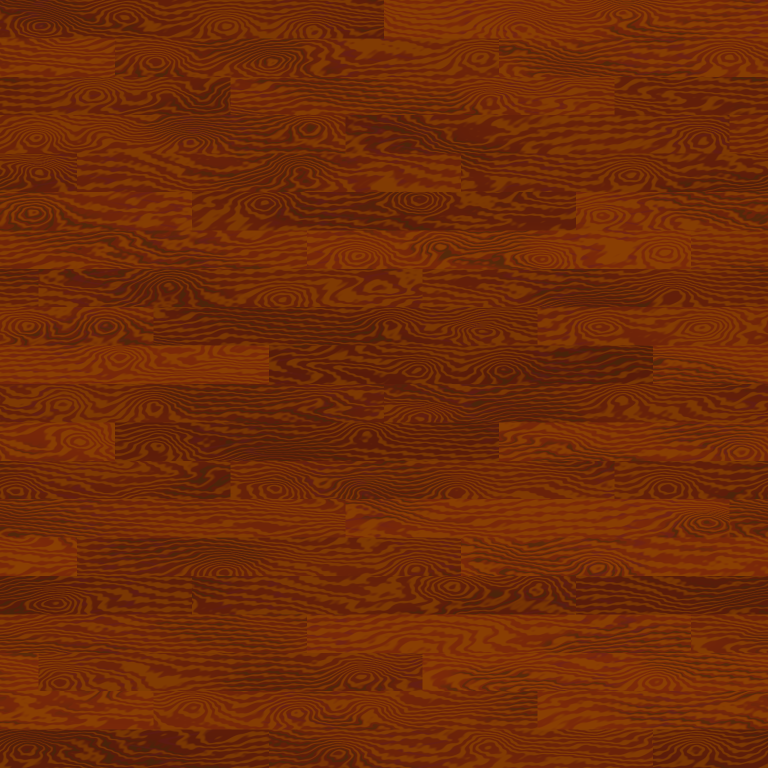
Reproduce this texture procedurally as a Shadertoy shader.

```glsl
const float ROWS = 20.0;
const float PLANKS_ACROSS = 2.0;
const float ROW_SHIFT = 0.3;      // stagger, in plank lengths
const float PLANK_ASPECT = 10.0;  // length over width
const float KNOT_CELL = 2.5;      // in plank widths
const float TAU = 6.2831853;

const vec3 DEEP_RED = vec3(0.375, 0.115, 0.040);
const vec3 WARM_RED = vec3(0.465, 0.155, 0.035);
const vec3 AMBER = vec3(0.525, 0.245, 0.008);
const vec3 OLIVE = vec3(0.290, 0.160, 0.040);
const vec3 PLUM = vec3(0.390, 0.110, 0.130);

float hash(vec2 p) {
    return fract(sin(dot(p, vec2(127.1, 311.7))) * 4375.85);
}

// Layered sines, each bent by the other axis
float waves(vec2 p, float seed) {
    float sum = 0.0;
    float amplitude = 1.0;
    for (int i = 0; i < 4; i++) {
        float phase = seed * 41.0 + float(i) * 2.4;
        sum += amplitude * sin(p.x + phase + 1.4 * sin(p.y + phase * 1.7))
                         * cos(0.8 * p.y - 0.35 * p.x + phase * 0.6);
        p = mat2(1.65, 0.22, -0.35, 1.55) * p;
        amplitude *= 0.55;
    }
    return sum;
}

// Cellular knots: oval bumps that bend the growth rings
float knots(vec2 p, float seed) {
    float sum = 0.0;
    float cell = floor(p.x / KNOT_CELL);
    for (int i = -1; i <= 1; i++) {
        vec2 key = vec2(cell + float(i), seed * 97.0);
        vec2 center = vec2((key.x + 0.2 + 0.6 * hash(key)) * KNOT_CELL,
                           0.2 + 0.6 * hash(key + 3.1));
        float present = step(0.58, hash(key + 7.7));
        vec2 offset = (p - center) * vec2(1.15, 2.1);
        float distanceToKnot = sqrt(dot(offset, offset) + 0.01);
        sum += present * exp(-1.5 * distanceToKnot * distanceToKnot)
                       * (1.4 - 0.5 * distanceToKnot);
    }
    return sum;
}

// Growth ring count at a point of one plank
float ringField(vec2 p, float seed) {
    float slope = mix(3.5, 7.5, hash(vec2(seed, 5.0)));
    float turbulence = 0.9 + 0.6 * sin(p.x * 0.65 + seed * 30.0);
    float fibre = 0.10 * sin(p.x * 9.0 + 4.0 * sin(p.y * 8.0 + seed * 9.0))
                + 0.06 * sin(p.x * 23.0 + p.y * 31.0);
    return slope * p.y + 1.5 * turbulence * waves(p * vec2(0.75, 2.1), seed)
         + 3.6 * knots(p, seed) + fibre;
}

vec3 plankColor(vec2 p, float seed) {
    float rings = ringField(p, seed);
    float patchiness = waves(p * vec2(0.55, 1.5) + 8.0, seed + 0.37);
    float tone = hash(vec2(seed, 11.0));

    // Amber early wood between red late wood
    float ring = 0.5 + 0.5 * sin(TAU * rings);
    float threshold = 0.68 - 0.15 * tone - 0.16 * patchiness;
    float early = smoothstep(threshold - 0.32, threshold + 0.32, ring);
    vec3 red = mix(DEEP_RED, WARM_RED, clamp(tone + 0.25 * patchiness, 0.0, 1.0));
    vec3 color = mix(red, AMBER, 0.9 * early);

    // Olive edges and sparse plum dashes
    float edge = smoothstep(0.55, 0.95, sin(TAU * rings + 2.6));
    float shaded = smoothstep(0.15, 0.75, -patchiness);
    color = mix(color, OLIVE, 0.75 * edge * shaded);
    float dash = smoothstep(0.6, 1.0, sin(p.x * 5.0 + 3.0 * sin(p.y * 11.0 + seed * 20.0)));
    float calm = smoothstep(0.3, 0.9, sin(p.x * 0.8 + seed * 50.0));
    color = mix(color, PLUM, 0.45 * dash * calm * (1.0 - early));

    return color * mix(0.93, 1.05, tone);
}

// Staggered rows, counted from the top
vec3 floorColor(vec2 uv) {
    float fromTop = (1.0 - uv.y) * ROWS;
    float row = floor(fromTop);
    float along = uv.x * PLANKS_ACROSS - ROW_SHIFT * row;
    float column = mod(floor(along), PLANKS_ACROSS);
    vec2 p = vec2(fract(along) * PLANK_ASPECT, fract(fromTop));
    return plankColor(p, hash(vec2(column + 1.0, row + 2.0)));
}

void mainImage(out vec4 fragColor, in vec2 fragCoord) {
    // Four samples smooth the grain and the seams
    vec3 color = vec3(0.0);
    for (int i = 0; i < 4; i++) {
        vec2 jitter = vec2(i % 2, i / 2) * 0.5 - 0.25;
        color += floorColor((fragCoord + jitter) / iResolution.xy);
    }
    fragColor = vec4(color * 0.25, 1.0);
}
```
